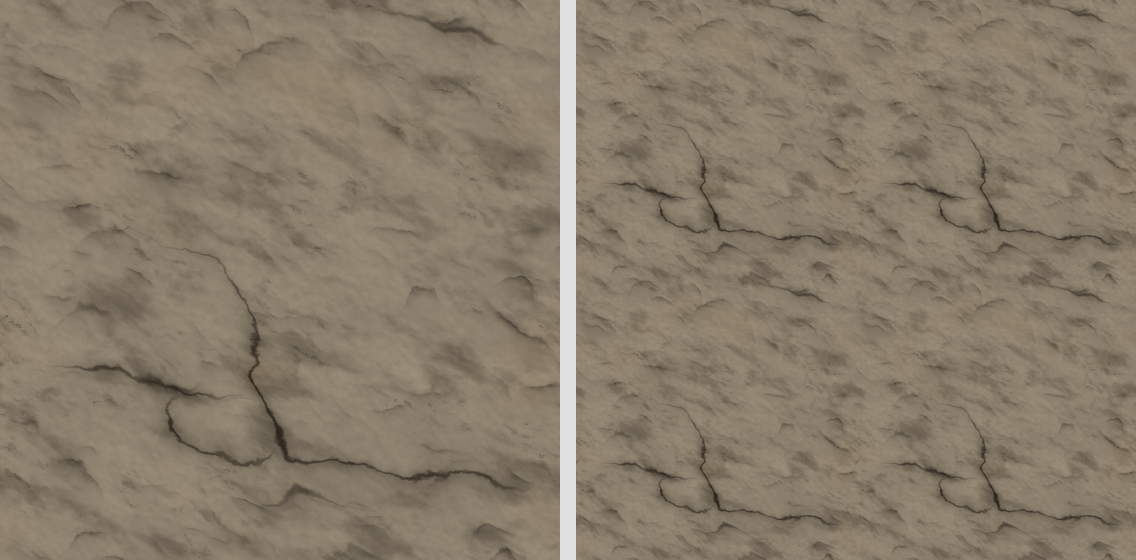
Left: one tile. Right: repeated 2 by 2.
Reproduce this texture procedurally as a Shadertoy shader.

```glsl
// Weathered sandstone wall: slanted noise gives grain, flecks, stains and
// stepped relief, arched ledges cast small shadows, and a few long cracks
// with one wedged boulder cut across. All noise lattices wrap, so it tiles.

float hash(vec2 c) {
    return fract(sin(dot(c, vec2(127.1, 311.7))) * 43758.5453);
}

// Gradient noise on a sheared lattice: n cells per tile, streaks fall to the right.
float cornerValue(vec2 cell, vec2 f, vec2 n, float slant) {
    float turns = floor((cell.x + 0.5) / n.x);
    cell -= turns * vec2(n.x, slant);
    cell.y -= n.y * floor((cell.y + 0.5) / n.y);
    float angle = 6.2832 * hash(cell + n);
    return dot(vec2(cos(angle), sin(angle)), f);
}

float noise(vec2 p, vec2 n, float slant) {
    vec2 g = vec2(n.x * p.x, n.y * p.y + slant * p.x);
    vec2 c = floor(g), f = g - c, o = vec2(1, 0);
    vec2 u = f * f * f * (f * (f * 6.0 - 15.0) + 10.0);
    float low = mix(cornerValue(c, f, n, slant), cornerValue(c + o.xy, f - o.xy, n, slant), u.x);
    float high = mix(cornerValue(c + o.yx, f - o.yx, n, slant), cornerValue(c + 1.0, f - 1.0, n, slant), u.x);
    return mix(low, high, u.y);
}

float fbm(vec2 p, vec2 n, float slant, int octaves) {
    float sum = 0.0, amp = 1.0;
    for (int i = 0; i < octaves; i++) {
        sum += amp * noise(p, n, slant);
        n *= 2.0;
        slant *= 2.0;
        amp *= 0.55;
    }
    return sum;
}

// Arched lips, one per cell, crisp above and softly shaded below.
float ledges(vec2 p, float count) {
    vec2 g = p * count, cell = floor(g);
    float dark = 0.0;
    for (int j = -1; j <= 1; j++)
    for (int i = -1; i <= 1; i++) {
        vec2 id = cell + vec2(i, j);
        vec2 key = mod(id, count) + count;
        vec2 q = g - id - vec2(hash(key), hash(key + 7.3));
        float angle = -0.35 + 1.1 * (hash(key + 3.1) - 0.5);
        float c = cos(angle), s = sin(angle);
        q = vec2(c * q.x + s * q.y, c * q.y - s * q.x);
        q.y += mix(-0.5, 1.6, hash(key + 5.7)) * q.x * q.x;
        float reach = mix(0.25, 0.65, hash(key + 9.2));
        float taper = 1.0 - smoothstep(0.1, 1.0, abs(q.x) / reach);
        float lip = exp(-abs(q.y) / 0.022);
        float shade = (1.0 - smoothstep(-0.02, 0.02, q.y)) * exp(min(q.y, 0.0) / 0.13);
        float strength = 0.12 + 0.65 * pow(hash(key + 1.9), 2.0);
        dark = max(dark, strength * taper * (0.45 * lip + 0.65 * shade));
    }
    return dark;
}

// Long crack along height y, with a wider shadow on its lower side.
float crack(vec2 p, float y, float slope, vec2 span, float width) {
    float d = (fract(p.y - y + 0.5) - 0.5) / sqrt(1.0 + slope * slope);
    float fade = smoothstep(span.x, span.x + 0.12, p.x) * (1.0 - smoothstep(span.y - 0.14, span.y, p.x));
    float w = width * (0.35 + 0.65 * fade);
    float core = 1.0 - smoothstep(0.1 * w, w, abs(d));
    float shadow = exp(-abs(d) / (d < 0.0 ? 5.0 * w : 2.0 * w));
    return fade * (0.45 * core + 0.36 * shadow);
}

void mainImage(out vec4 fragColor, in vec2 fragCoord) {
    vec2 uv = fragCoord / iResolution.xy;

    // Ragged coordinates for every edge
    vec2 ragged = vec2(fbm(uv, vec2(8, 10), 3.0, 6), fbm(uv + vec2(0.37, 0.61), vec2(8, 10), 3.0, 6));
    vec2 p = uv + 0.023 * ragged;

    // Surface: broad mottling, stains, flecks and grain
    float mottle = fbm(uv + 0.23, vec2(5, 8), 2.0, 5);
    float stain = fbm(uv + 0.008 * ragged + 0.71, vec2(7, 13), 5.0, 6);
    float patches = smoothstep(-0.1, 0.5, fbm(uv + 0.89, vec2(6, 9), 3.0, 3));
    float fleck = smoothstep(0.05, 0.8, fbm(p + 0.47, vec2(22, 42), 15.0, 4));
    float grain = fbm(uv, vec2(60, 84), 26.0, 3);
    float light = 1.015 + 0.06 * grain + 0.08 * mottle;
    light -= 0.26 * smoothstep(-0.05, 0.75, stain) + 0.17 * fleck * (0.25 + patches);

    // Stepped relief: crisp upper rims where the height climbs
    vec2 heightCells = vec2(7, 10);
    float height = fbm(uv + 0.53, heightCells, 4.0, 6);
    float climb = fbm(uv + 0.53 + vec2(0.003, 0.009), heightCells, 4.0, 6) - height;
    float terrace = fract(-2.2 * height);
    float rim = exp(-terrace / 0.14) * (1.0 - smoothstep(0.95, 1.0, terrace)) + smoothstep(0.95, 1.0, terrace);
    light -= 0.3 * rim * smoothstep(0.03, 0.25, climb) * patches;
    light -= 0.16 * clamp(climb, -0.2, 0.5);

    // Scattered ledges, broken up by the stain streaks
    float brush = clamp(0.8 + 0.8 * stain + 0.4 * grain, 0.2, 1.3);
    light *= 1.0 - brush * ledges(p, 6.0);
    light *= 1.0 - 0.8 * brush * ledges(p + 0.31, 10.0);

    // Main crack: a steep drop that flattens into a long shelf
    float uneven = clamp(1.0 + 0.9 * mottle + 0.6 * stain, 0.45, 1.7);
    float t = clamp((p.x - 0.38) / 0.15, 0.0, 1.0);
    float drop = 0.17 - 0.12 * (p.x - 0.6) + 0.35 * (1.0 - smoothstep(0.0, 1.0, t));
    float width = uneven * mix(0.0035, 0.0075, smoothstep(0.42, 0.6, p.x));
    float dark = crack(p, drop, 14.0 * t * (1.0 - t), vec2(0.25, 0.98), width);
    dark *= mix(0.55, 1.0, smoothstep(0.38, 0.48, p.x));

    // Side cracks
    dark = max(dark, 0.8 * crack(p, 0.37 - 0.18 * p.x, 0.2, vec2(0.05, 0.49), 0.005 * uneven));
    dark = max(dark, 0.65 * crack(p, 0.95 - 0.3 * (p.x - 0.8), 0.3, vec2(0.64, 0.97), 0.006 * uneven));
    dark = max(dark, 0.7 * crack(p, 0.115 - 2.0 * pow(p.x - 0.53, 2.0), 0.2, vec2(0.42, 0.68), 0.007 * uneven));

    // Wedged boulder, outlined on its left and underside
    vec2 q = p - vec2(0.395, 0.242);
    q.y += 0.18 * q.x;
    float edge = length(max(abs(q) - vec2(0.065, 0.02), 0.0)) - 0.03;
    float under = 1.0 - smoothstep(-0.04, 0.03, q.y + 0.4 * q.x);
    float inside = 1.0 - smoothstep(-0.003, 0.003, edge);
    float outline = 0.45 * (1.0 - smoothstep(0.001, 0.005, abs(edge))) + 0.33 * exp(-abs(edge) / 0.016);
    dark = max(dark, outline * mix(0.25, 1.0, under));
    light += inside * 1.6 * clamp(q.y, -0.05, 0.05);
    light *= 1.0 - dark * clamp(0.95 + 0.4 * stain, 0.6, 1.15);

    // Stone colours, with faint ochre drifts
    vec3 crevice = vec3(0.15, 0.125, 0.095), stone = vec3(0.56, 0.51, 0.438);
    vec3 color = mix(crevice, stone, clamp(light, 0.0, 1.12));
    float ochre = smoothstep(0.1, 0.7, fbm(uv + 0.13, vec2(4, 5), 1.0, 3));
    color += ochre * vec3(0.008, 0.001, -0.008);
    fragColor = vec4(color, 1.0);
}
```
